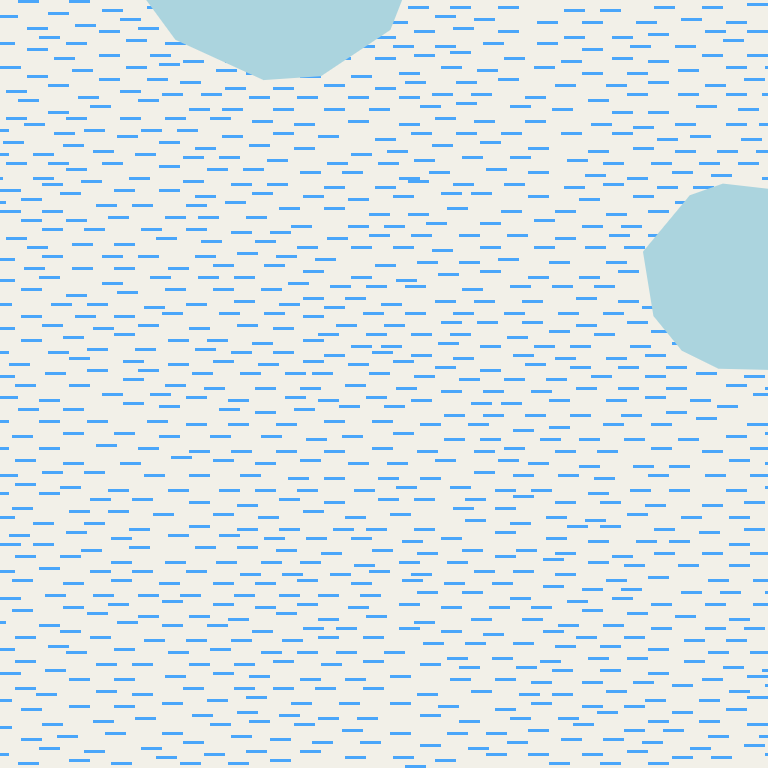
This pattern is drawn by a WebGL 1 fragment shader. Its source:

```glsl
precision highp float;
// Map-like sea: short horizontal blue dashes scattered evenly over pale paper,
// partly covered by two flat islands. Dashes sit on a staggered lattice that is
// drifted, jittered and snapped to a fine grid; islands are irregular polygons.

uniform vec2 u_resolution;

const vec3 PAPER_COLOR  = vec3(0.95, 0.94, 0.91);
const vec3 DASH_COLOR   = vec3(0.29, 0.65, 0.98);
const vec3 ISLAND_COLOR = vec3(0.67, 0.83, 0.87);

const float GRID        = 256.0;            // snapping steps per canvas height
const vec2  DASH_SIZE   = vec2(7.0, 1.0);   // in grid steps
const vec2  PITCH       = vec2(15.5, 4.06); // lattice spacing, in grid steps
const vec2  JITTER      = vec2(2.6, 1.0);   // independent shift of each dash
const float DRIFT       = 3.0;              // slow shift shared by neighbours
const float DRIFT_SCALE = 40.0;             // size of the drift, in grid steps

const vec3  ISLAND_TOP   = vec3(0.358, 1.091, 0.190); // centre, radius
const vec3  ISLAND_RIGHT = vec3(0.970, 0.639, 0.130);
const int   SIDES        = 11;
const float ANGLE_JITTER  = 0.25;  // in fractions of one side
const float RADIUS_JITTER = 0.06;  // in fractions of the radius
const float TAU = 6.2831853;

// Two random values from -1 to 1
vec2 hash2(vec2 p) {
    vec2 q = vec2(dot(p, vec2(127.1, 311.7)), dot(p, vec2(269.5, 183.3)));
    return fract(sin(q) * 43758.5453) * 2.0 - 1.0;
}

// Smooth value noise with two components
vec2 noise2(vec2 p) {
    vec2 cell = floor(p);
    vec2 f = fract(p);
    f = f * f * (3.0 - 2.0 * f);
    vec2 low  = mix(hash2(cell), hash2(cell + vec2(1.0, 0.0)), f.x);
    vec2 high = mix(hash2(cell + vec2(0.0, 1.0)), hash2(cell + 1.0), f.x);
    return mix(low, high, f.y);
}

// Antialiased coverage of a signed distance
float coverage(float dist, float pixel) {
    return clamp(0.5 - dist / pixel, 0.0, 1.0);
}

float boxDistance(vec2 p, vec2 halfSize) {
    vec2 d = abs(p) - halfSize;
    return length(max(d, 0.0)) + min(max(d.x, d.y), 0.0);
}

// Distance to the nearest dash, in grid steps
float dashDistance(vec2 p) {
    vec2 home = floor(p / PITCH);
    float nearest = 1e3;
    for (int j = -2; j <= 2; j++) {
        for (int i = -1; i <= 1; i++) {
            vec2 cell = home + vec2(float(i), float(j));
            vec2 corner = (cell + vec2(0.5 * mod(cell.y, 2.0), 0.0)) * PITCH;
            corner += DRIFT * noise2(corner / DRIFT_SCALE);
            corner = floor(corner + JITTER * hash2(cell + 17.0));
            vec2 halfSize = 0.5 * DASH_SIZE;
            nearest = min(nearest, boxDistance(p - corner - halfSize, halfSize));
        }
    }
    return nearest;
}

// Corner of an island, relative to its centre
vec2 islandCorner(float index, float radius, float seed) {
    float wrapped = mod(index, float(SIDES));
    vec2 shift = hash2(vec2(wrapped, seed));
    float angle = TAU * (wrapped + ANGLE_JITTER * shift.x) / float(SIDES);
    return radius * (1.0 + RADIUS_JITTER * shift.y) * vec2(cos(angle), sin(angle));
}

// Signed distance to an irregular polygon, negative inside
float islandDistance(vec2 p, vec3 island, float seed) {
    p -= island.xy;
    float nearest = 1e3;
    float side = 1.0;
    for (int i = 0; i < SIDES; i++) {
        vec2 a = islandCorner(float(i), island.z, seed);
        vec2 b = islandCorner(float(i) + 1.0, island.z, seed);
        vec2 edge = b - a;
        vec2 toP = p - a;
        float along = clamp(dot(toP, edge) / dot(edge, edge), 0.0, 1.0);
        nearest = min(nearest, length(toP - edge * along));
        // Each edge crossed by a ray to the right flips the side
        bool spans = (a.y > p.y) != (b.y > p.y);
        if (spans && toP.x < edge.x * toP.y / edge.y) side = -side;
    }
    return side * nearest;
}

void main() {
    float pixel = 1.0 / u_resolution.y;
    vec2 uv = gl_FragCoord.xy * pixel;

    float dash = dashDistance(uv * GRID) / GRID;
    float island = min(islandDistance(uv, ISLAND_TOP, 3.0),
                       islandDistance(uv, ISLAND_RIGHT, 8.0));

    vec3 color = mix(PAPER_COLOR, DASH_COLOR, coverage(dash, pixel));
    color = mix(color, ISLAND_COLOR, coverage(island, pixel));
    gl_FragColor = vec4(color, 1.0);
}
```
